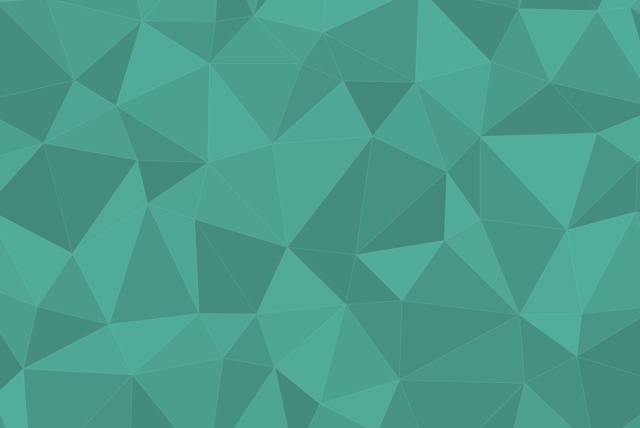
A Shadertoy shader for this background:

```glsl
// Low-poly mosaic of flat teal triangles with faint pale seams.

const float ROWS = 5.7;           // grid cells per canvas height
const float JITTER = 0.4;         // vertex shift in cells, below 0.5
const vec2 GRID_SHIFT = vec2(3.35, 7.4);
const vec3 DARK_TEAL = vec3(0.260, 0.535, 0.475);
const vec3 LIGHT_TEAL = vec3(0.320, 0.685, 0.607);
const vec3 SEAM_COLOR = vec3(0.50, 0.80, 0.72);
const float SEAM_WIDTH = 0.009;   // half width in cells
const float SEAM_STRENGTH = 0.17;
const vec2 TONE_STEP = vec2(0.7549, 0.5698); // spreads tones evenly
const float PAIR_STEP = 0.38;     // tone shift between halves of a cell
const float TONE_NOISE = 0.5;

float hash(vec2 p) {
    return fract(sin(dot(p, vec2(127.1, 311.7))) * 43758.5453);
}

float cross2(vec2 u, vec2 v) {
    return u.x * v.y - u.y * v.x;
}

vec2 gridVertex(vec2 id) {
    vec2 offset = vec2(hash(id), hash(id + 41.3)) * 2.0 - 1.0;
    return id + JITTER * offset;
}

// Distance to the line a-b, positive on its left side.
float lineDistance(vec2 p, vec2 a, vec2 b) {
    return cross2(normalize(b - a), p - a);
}

// Positive inside a counter-clockwise triangle.
float triangleDistance(vec2 p, vec2 a, vec2 b, vec2 c) {
    return min(lineDistance(p, a, b), min(lineDistance(p, b, c), lineDistance(p, c, a)));
}

// Opposite angles a and c summing over 180 degrees call for diagonal a-c.
bool splitsAlongAC(vec2 a, vec2 b, vec2 c, vec2 d) {
    float sineSum = cross2(b - a, d - a) * dot(d - c, b - c)
                  + dot(b - a, d - a) * cross2(d - c, b - c);
    return sineSum < 0.0;
}

vec3 facetColor(vec2 id, float side) {
    float noise = TONE_NOISE * hash(id + 17.7 * side + 5.1);
    float tone = fract(dot(id, TONE_STEP) + PAIR_STEP * side + noise);
    tone = mix(tone, smoothstep(0.0, 1.0, tone), 0.5);
    return mix(DARK_TEAL, LIGHT_TEAL, tone);
}

void mainImage(out vec4 fragColor, in vec2 fragCoord) {
    float pixel = ROWS / iResolution.y;
    vec2 p = fragCoord * pixel + GRID_SHIFT;
    vec2 home = floor(p);

    vec3 colorSum = vec3(0.0);
    float weightSum = 0.0;
    float edgeDistance = 0.0;

    // Two triangles in each nearby cell, blended by coverage.
    for (int y = -1; y <= 1; y++) {
        for (int x = -1; x <= 1; x++) {
            vec2 id = home + vec2(x, y);
            vec2 a = gridVertex(id);
            vec2 b = gridVertex(id + vec2(1.0, 0.0));
            vec2 c = gridVertex(id + vec2(1.0, 1.0));
            vec2 d = gridVertex(id + vec2(0.0, 1.0));
            bool alongAC = splitsAlongAC(a, b, c, d);

            for (int side = 0; side < 2; side++) {
                float dist = side == 0
                    ? triangleDistance(p, a, b, alongAC ? c : d)
                    : triangleDistance(p, alongAC ? a : b, c, d);
                float coverage = clamp(0.5 + dist / pixel, 0.0, 1.0);
                colorSum += coverage * facetColor(id, float(side));
                weightSum += coverage;
                edgeDistance = max(edgeDistance, dist);
            }
        }
    }
    vec3 color = colorSum / max(weightSum, 0.001);

    // Pale hairline along the shared edges.
    float seam = 1.0 - smoothstep(0.0, SEAM_WIDTH + 0.5 * pixel, edgeDistance);
    color = mix(color, SEAM_COLOR, SEAM_STRENGTH * seam);

    fragColor = vec4(color, 1.0);
}
```
